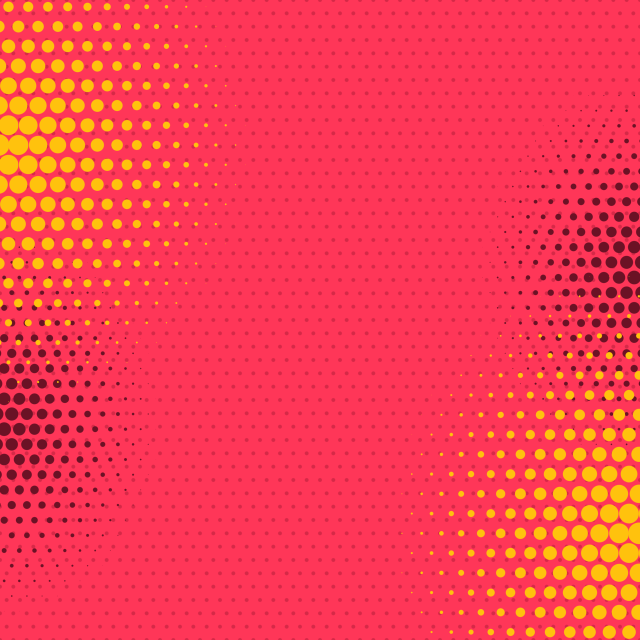
Reproduce this background procedurally as a three.js fragment shader.

```glsl
varying vec2 vUv;

// Soft-edged disc coverage that fades out as the radius shrinks to nothing
float disc(vec2 offset, float radius) {
  float soft = 0.7 * fwidth(vUv.x);
  float cover = 1.0 - smoothstep(radius - soft, radius + soft, length(offset));
  return cover * clamp(radius / soft, 0.0, 1.0);
}

// Dot centre in a grid whose odd rows shift by half a step
vec2 staggeredCentre(vec2 p, vec2 anchor, float pitch, vec2 neighbour) {
  vec2 q = (p - anchor) / pitch;
  float row = floor(q.y + 0.5) + neighbour.y;
  float shift = 0.5 * mod(row, 2.0);
  float column = floor(q.x - shift + 0.5) + neighbour.x;
  return anchor + pitch * vec2(column + shift, row);
}

// Halftone patch: dots shrink with elliptical distance from the focus
float halftone(vec2 p, vec2 anchor, float pitch, vec2 focus, vec2 reach, float maxRadius) {
  float cover = 0.0;
  for (int j = -1; j <= 1; j++) {
    for (int i = -1; i <= 1; i++) {
      vec2 centre = staggeredCentre(p, anchor, pitch, vec2(float(i), float(j)));
      float falloff = length((centre - focus) / reach);
      float radius = maxRadius * max(1.0 - falloff, 0.0);
      cover = max(cover, disc(p - centre, radius));
    }
  }
  return cover;
}

float goldPatch(vec2 p, vec2 anchor, vec2 focus) {
  return halftone(p, anchor, 0.03086, focus, vec2(0.393, 0.415), 0.0169);
}

float maroonPatch(vec2 p, vec2 anchor, vec2 focus) {
  return halftone(p, anchor, 0.0237, focus, vec2(0.252, 0.304), 0.0112);
}

void main() {
  vec3 coral = vec3(1.0, 0.21, 0.347);
  vec3 crimson = vec3(0.84, 0.16, 0.28);
  vec3 maroon = vec3(0.42, 0.07, 0.145);
  vec3 gold = vec3(1.0, 0.76, 0.05);

  // Even field of faint dots
  vec2 fieldCentre = staggeredCentre(vUv, vec2(0.0), 1.0 / 48.0, vec2(0.0));
  vec3 color = mix(coral, crimson, disc(vUv - fieldCentre, 0.003));

  // Dark patches on both sides
  float dark = max(
    maroonPatch(vUv, vec2(0.0065, 0.3294), vec2(0.0, 0.341)),
    maroonPatch(vUv, vec2(0.9909, 0.5664), vec2(1.0, 0.575)));
  color = mix(color, maroon, dark);

  // Gold patches above them
  float bright = max(
    goldPatch(vUv, vec2(-0.0022, 0.7734), vec2(0.0, 0.7734)),
    goldPatch(vUv, vec2(0.9983, 0.1667), vec2(1.0, 0.1667)));
  color = mix(color, gold, bright);

  gl_FragColor = vec4(color, 1.0);
}
```
